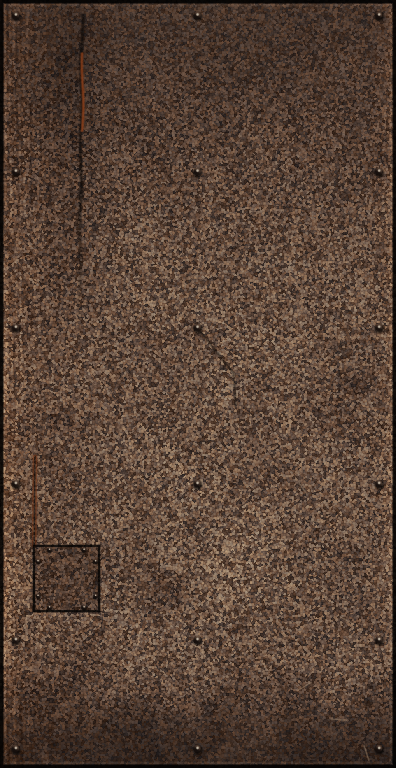
Write a WebGL 2 fragment shader that draws this texture.

```glsl
#version 300 es
precision highp float;
// Weathered brown metal sheet with rivets, a small riveted patch and rust streaks.

#define ASPECT 0.5156
#define GRAIN_CELLS 330.0
#define GRAIN_CONTRAST 0.95
#define MOTTLE 0.045
#define RIVET_RADIUS 0.0046
#define PATCH_CENTER vec2(0.0866, 0.2467)
#define PATCH_HALF 0.0425
#define FRAME 0.0045

uniform vec2 u_resolution;
out vec4 fragColor;

const vec3 SOOT = vec3(0.09, 0.06, 0.05);
const vec3 BROWN = vec3(0.42, 0.32, 0.26);
const vec3 SAND = vec3(0.68, 0.58, 0.47);
const vec3 RUST = vec3(0.56, 0.25, 0.10);

vec2 hash2(vec2 p) {
    vec3 q = fract(vec3(p.xyx) * vec3(0.1031, 0.1030, 0.0973));
    q += dot(q, q.yzx + 33.33);
    return fract((q.xx + q.yz) * q.zy);
}

// Cellular noise: nearest distance, then two random values of that cell.
vec3 cellular(vec2 p) {
    vec2 cell = floor(p), f = fract(p);
    vec3 nearest = vec3(9.0, 0.0, 0.0);
    for (int j = -1; j <= 1; j++)
    for (int i = -1; i <= 1; i++) {
        vec2 o = vec2(i, j);
        float d = length(o + hash2(cell + o) - f);
        if (d < nearest.x) nearest = vec3(d, hash2(cell + o + 71.0));
    }
    return nearest;
}

// Layered, turned and warped sines, about -1 to 1.
float layeredSines(vec2 p) {
    float sum = 0.0, amp = 0.5;
    for (int i = 0; i < 5; i++) {
        p += 0.6 * sin(p.yx * 1.3 + float(i));
        sum += amp * sin(p.x) * cos(p.y);
        p = mat2(0.8, 0.6, -0.6, 0.8) * p * 1.9 + 1.7;
        amp *= 0.62;
    }
    return sum;
}

float segment(vec2 p, vec2 a, vec2 b) {
    vec2 ab = b - a;
    return length(p - a - ab * clamp(dot(p - a, ab) / dot(ab, ab), 0.0, 1.0));
}

float blob(vec2 p, vec2 center, vec2 size) {
    vec2 q = (p - center) / size;
    return exp(-dot(q, q));
}

// Domed head: dark rim and shadow, lit on one side.
vec3 rivet(vec3 col, vec2 q, float r, float px) {
    col *= 1.0 - 0.7 * smoothstep(1.8 * r, 0.7 * r, length(q + vec2(-0.2, 0.3) * r));
    float head = smoothstep(r + px, r - px, length(q));
    float lit = smoothstep(-0.2, 0.9, dot(q / r, vec2(0.35, 0.6)) + 0.15);
    col = mix(col, mix(SOOT, BROWN, lit), head * 0.85);
    float glint = smoothstep(0.6 * r, 0.1 * r, length(q - vec2(0.15, 0.25) * r));
    return mix(col, vec3(0.83, 0.78, 0.70), glint * 0.85);
}

void main() {
    vec2 p = gl_FragCoord.xy / u_resolution * vec2(ASPECT, 1.0);
    float px = 1.0 / u_resolution.y;
    float mottle = layeredSines(p * 24.0);

    // Broad shading
    float tone = mix(0.20, 0.37, smoothstep(0.0, 0.16, p.y + 0.02 * mottle));
    tone -= 0.10 * smoothstep(0.62, 1.0, p.y);
    tone += 0.05 * blob(p, vec2(0.28, 0.25), vec2(0.16, 0.16));
    tone += 0.03 * blob(p, vec2(0.27, 0.60), vec2(0.2, 0.2));
    tone -= 0.09 * blob(p, vec2(0.215, 0.225), vec2(0.035, 0.03));
    tone -= 0.08 * blob(p, vec2(0.463, 0.501), vec2(0.018, 0.015));
    tone -= 0.07 * blob(p, vec2(0.068, 0.453), vec2(0.035, 0.015));
    tone -= 0.06 * blob(p, vec2(0.09, 0.80), vec2(0.04, 0.25));
    tone += MOTTLE * mottle * mix(1.0, 0.5, smoothstep(0.4, 0.8, p.y));

    // Brushed vertical wear and warm rims at both sides
    float side = exp(-p.x / 0.05);
    float brushed = sin(p.x * 700.0 + 2.0 * sin(p.y * 9.0)) * sin(p.x * 370.0 + sin(p.y * 14.0));
    tone += 0.07 * side * brushed;
    float rim = exp(-p.x / 0.012) * blob(p, vec2(0.0, 0.32), vec2(1.0, 0.28));
    rim += exp((p.x - ASPECT) / 0.009) * smoothstep(0.05, 0.3, p.y);
    tone += 0.10 * rim;

    // Patch plate with a dark seam
    vec2 plate = p - PATCH_CENTER;
    vec2 corner = abs(plate);
    float plateEdge = max(corner.x, corner.y) - PATCH_HALF;
    tone *= 1.0 - 0.22 * smoothstep(px, -px, plateEdge);

    // Grain
    vec3 grain = cellular(p * GRAIN_CELLS);
    float calm = 1.0 - 0.35 * smoothstep(0.10, 0.02, p.y) - 0.3 * smoothstep(0.8, 1.0, p.y);
    tone *= 1.0 + GRAIN_CONTRAST * calm * (grain.y - 0.5 - 0.4 * (grain.x - 0.4));
    vec3 col = mix(SOOT, BROWN, clamp((tone - 0.09) / 0.33, -0.2, 1.0));
    col = mix(col, SAND, clamp((tone - 0.42) / 0.26, 0.0, 1.2));
    col += (grain.z - 0.5) * vec3(0.05, 0.0, -0.04);
    col += vec3(0.03, 0.0, -0.02) * (rim + side * 0.6);

    // Rust streaks running down
    float wobble = 0.001 * sin(p.y * 60.0);
    float longLine = segment(p, vec2(0.107 + wobble, 0.98), vec2(0.103 + wobble, 0.53));
    col *= 1.0 - 0.55 * smoothstep(0.004, 0.0, longLine) * smoothstep(0.5, 0.8, p.y);
    float hotLine = segment(p, vec2(0.1075 + wobble, 0.93), vec2(0.1075 + wobble, 0.83));
    col = mix(col, RUST, 0.8 * smoothstep(0.0032, 0.0, hotLine));
    float shortLine = segment(p, vec2(0.0455, 0.405), vec2(0.0445, 0.29));
    col *= 1.0 - 0.5 * smoothstep(0.004, 0.0, shortLine);
    col = mix(col, RUST, 0.45 * smoothstep(0.002, 0.0, abs(shortLine - 0.002)));

    // Dark bent scratch, then short pale scratches near the lower right
    float bent = min(segment(p, vec2(0.262, 0.567), vec2(0.304, 0.514)),
                     segment(p, vec2(0.304, 0.514), vec2(0.307, 0.472)));
    col *= 1.0 - 0.4 * smoothstep(0.003, 0.0, bent);
    for (int i = 0; i < 9; i++) {
        vec2 h = hash2(vec2(float(i) * 7.3, 4.0));
        vec2 mid = vec2(0.39 + 0.11 * h.x, 0.02 + 0.043 * float(i));
        vec2 arm = 0.010 * vec2(sin(6.3 * h.y), cos(6.3 * h.y));
        float d = segment(p, mid - arm, mid + arm);
        col = mix(col, SAND, 0.4 * smoothstep(0.0018, 0.0, d));
    }

    // Seam and patch rivets, mirrored across both axes and the diagonal
    col *= 1.0 - 0.8 * smoothstep(0.0025, 0.0005, abs(plateEdge));
    vec2 folded = vec2(min(corner.x, corner.y), max(corner.x, corner.y));
    vec2 facing = corner.x > corner.y ? sign(plate).yx : sign(plate);
    vec2 local = (folded - vec2(0.0225, 0.0375)) * facing;
    col = rivet(col, corner.x > corner.y ? local.yx : local, 0.0027, px);

    // Sheet rivets: three columns, five even rows and one close to the bottom
    float column = 0.020 + 0.2365 * clamp(round((p.x - 0.020) / 0.2365), 0.0, 2.0);
    float row = 0.980 - 0.2033 * clamp(round((0.980 - p.y) / 0.2033), 0.0, 4.0);
    if (p.y < 0.096) row = 0.025;
    col = rivet(col, p - vec2(column, row), RIVET_RADIUS, px);

    // Pale bevel and black outer frame
    vec2 inset = min(p, vec2(ASPECT, 1.0) - p);
    float border = min(inset.x, inset.y);
    col += 0.10 * SAND * smoothstep(0.003, 0.0, abs(border - FRAME - 0.002));
    col *= mix(0.12, 1.0, smoothstep(FRAME - 0.0015, FRAME + 0.0015, border));
    fragColor = vec4(clamp(col, 0.0, 1.0), 1.0);
}
```
